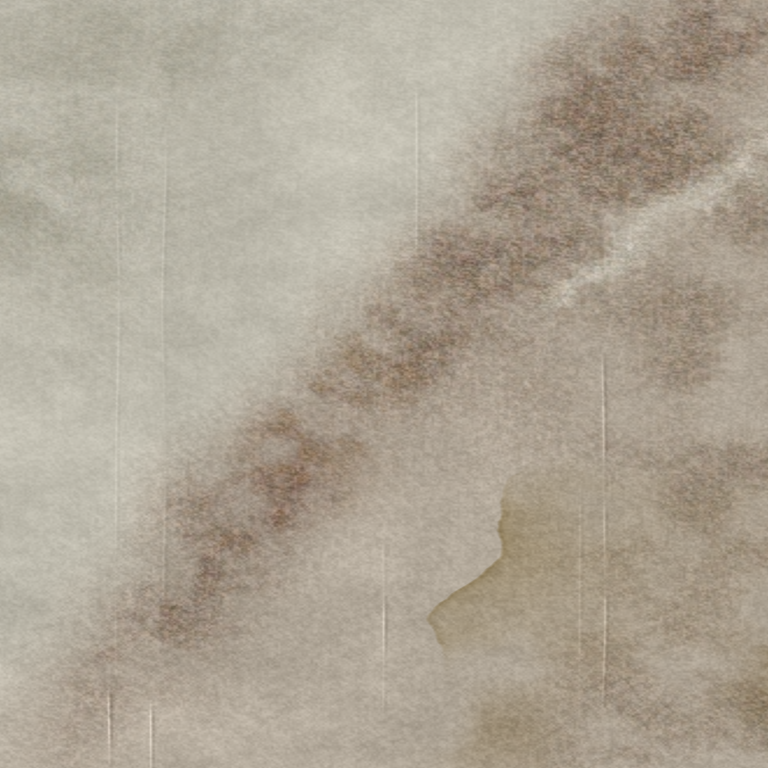
Give the GLSL for this texture, as a WebGL 1 fragment shader.

```glsl
precision highp float;
// Aged, water-stained paper with a diagonal brown band, olive tide mark and vertical creases.
uniform vec2 u_resolution;

float hash(vec2 p) {
  return fract(sin(dot(p, vec2(127.1, 311.7))) * 43758.5453);
}

float noise(vec2 p) {
  vec2 i = floor(p), f = fract(p);
  f = f * f * (3.0 - 2.0 * f);
  return mix(mix(hash(i), hash(i + vec2(1, 0)), f.x),
             mix(hash(i + vec2(0, 1)), hash(i + vec2(1, 1)), f.x), f.y);
}

float fbm(vec2 p) {
  float sum = 0.0, amp = 0.5;
  for (int i = 0; i < 6; i++) {
    sum += amp * noise(p);
    p = mat2(1.6, 1.2, -1.2, 1.6) * p + 7.3;
    amp *= 0.5;
  }
  return sum;
}

// Soft elliptical patch, 1 at its centre
float blob(vec2 p, vec2 centre, vec2 radius) {
  vec2 q = (p - centre) / radius;
  return exp(-dot(q, q));
}

// Lit ridge with a shaded right side, broken up along its length
float crease(vec2 p, float x, float low, float high) {
  float d = p.x - x - 0.006 * (noise(vec2(p.y * 5.0, x * 90.0)) - 0.5);
  float span = smoothstep(low, low + 0.04, p.y) * (1.0 - smoothstep(high - 0.04, high, p.y));
  float wear = smoothstep(0.2, 0.75, noise(vec2(x * 70.0, p.y * 16.0)));
  float ridge = exp(-pow(d / 0.0016, 2.0)) - 0.6 * exp(-pow((d - 0.004) / 0.002, 2.0));
  return ridge * span * (0.2 + 0.8 * wear);
}

void main() {
  vec2 uv = gl_FragCoord.xy / u_resolution;
  float cloud = fbm(uv * 4.0 + 3.0);
  float mottle = fbm(uv * vec2(9.0, 15.0) + 20.0);
  float blotch = fbm(uv * vec2(22.0, 34.0) + 41.0);
  vec2 warped = uv + 0.16 * (vec2(cloud, fbm(uv * 5.0 + 60.0)) - 0.5);

  // Pale upper left, warm beige lower right
  float across = (warped.y - warped.x - 0.04) * 0.707;
  vec3 color = mix(vec3(0.725, 0.687, 0.63), vec3(0.765, 0.752, 0.70), smoothstep(-0.03, 0.16, across));
  color += 0.09 * (cloud - 0.5) + 0.11 * (mottle - 0.5) + 0.06 * (blotch - 0.5);

  // Grey-green damp along the upper left edge
  float damp = blob(warped, vec2(0.03, 0.74), vec2(0.15, 0.15)) + 0.7 * blob(warped, vec2(0.2, 0.98), vec2(0.28, 0.12));
  color = mix(color, vec3(0.60, 0.585, 0.52), 0.8 * damp * smoothstep(0.2, 0.65, mottle));

  // Brown wash on the right, crossed by a ragged pale streak
  float wash = smoothstep(0.55, 0.9, warped.x) * (1.0 - smoothstep(0.75, 0.95, uv.y));
  wash *= smoothstep(0.3, 0.62, 0.6 * mottle + 0.4 * cloud);
  color = mix(color, vec3(0.575, 0.515, 0.445), 0.85 * wash);

  // Diagonal brown band with rust and ochre flecks
  float width = 0.08 + 0.06 * smoothstep(0.4, 0.9, uv.x);
  float band = exp(-pow((across + 0.01) / width, 2.0)) * smoothstep(-0.02, 0.25, uv.x);
  band *= 0.3 + 0.75 * smoothstep(0.3, 0.65, 0.5 * mottle + 0.5 * blotch);
  color = mix(color, vec3(0.525, 0.45, 0.385), 0.88 * band);
  float rust = blob(uv, vec2(0.37, 0.38), vec2(0.1, 0.08));
  color = mix(color, vec3(0.50, 0.39, 0.34), 0.6 * rust * band);
  float ochre = blob(uv, vec2(0.42, 0.46), vec2(0.14, 0.16)) * smoothstep(0.45, 0.65, blotch);
  color = mix(color, vec3(0.57, 0.46, 0.31), 0.4 * ochre * band);
  float streak = uv.y - 0.58 - 0.72 * (uv.x - 0.7) + 0.12 * (mottle - 0.5);
  streak = exp(-pow(streak / 0.035, 2.0)) * smoothstep(0.66, 0.75, uv.x);
  color = mix(color, vec3(0.76, 0.735, 0.68), 0.85 * streak * smoothstep(0.25, 0.55, blotch));

  // Olive stain behind a curved tide line that fades away to the right
  float inside = uv.x - 0.63 - 0.6 * (uv.y - 0.26) - 0.025 * sin(uv.y * 38.0 - 9.0)
    - 0.06 * (fbm(vec2(uv.y * 14.0, 4.0)) - 0.5);
  float reach = smoothstep(0.1, 0.2, uv.y + 0.1 * (mottle - 0.5)) * (1.0 - smoothstep(0.33, 0.42, uv.y + 0.15 * (mottle - 0.5)));
  float front = smoothstep(-0.003, 0.004, inside) * reach;
  color = mix(color, vec3(0.59, 0.525, 0.40), front * exp(-max(inside, 0.0) * 5.0) * (0.1 + 1.1 * mottle));
  color = mix(color, vec3(0.50, 0.42, 0.25), 0.55 * front * exp(-max(inside, 0.0) * 130.0));
  float corner = blob(warped, vec2(1.0, 0.15), vec2(0.07, 0.09)) + 0.7 * blob(warped, vec2(0.65, 0.04), vec2(0.1, 0.09));
  color = mix(color, vec3(0.53, 0.46, 0.34), 0.8 * corner * smoothstep(0.25, 0.6, mottle));

  // Creases and the lighter folded strip on the left
  float folds = crease(uv, 0.152, 0.1, 0.9) * 0.4 + crease(uv, 0.213, 0.18, 0.85) * 0.4
    + crease(uv, 0.543, 0.65, 0.9) * 0.5 + crease(uv, 0.498, 0.06, 0.3) * 1.5
    + crease(uv, 0.785, 0.07, 0.55) + crease(uv, 0.755, 0.05, 0.4) * 0.4
    + crease(uv, 0.14, -0.05, 0.12) * 1.4 + crease(uv, 0.195, -0.05, 0.1) * 1.5;
  float strip = smoothstep(0.148, 0.156, uv.x) * (1.0 - smoothstep(0.205, 0.217, uv.x));
  color += 0.10 * folds + 0.014 * strip;

  // Fibre grain, slightly tilted and strongest where the paper is stained
  vec2 weave = mat2(0.97, 0.24, -0.24, 0.97) * uv;
  float fibre = noise(weave * vec2(90.0, 140.0)) * 0.6 + noise(weave * vec2(180.0, 270.0) + 9.0)
    + noise(uv * vec2(330.0, 400.0) + 5.0) - 1.3;
  float stained = clamp(band + 0.6 * wash + 0.4 * damp, 0.0, 1.0);
  color += fibre * mix(0.052, 0.13, stained) * (1.0 - 0.3 * smoothstep(0.05, 0.2, across));
  color.rb += 0.05 * stained * (vec2(noise(uv * 120.0), noise(uv * 120.0 + 31.0)) - 0.5);

  gl_FragColor = vec4(clamp(color, 0.0, 1.0), 1.0);
}
```
